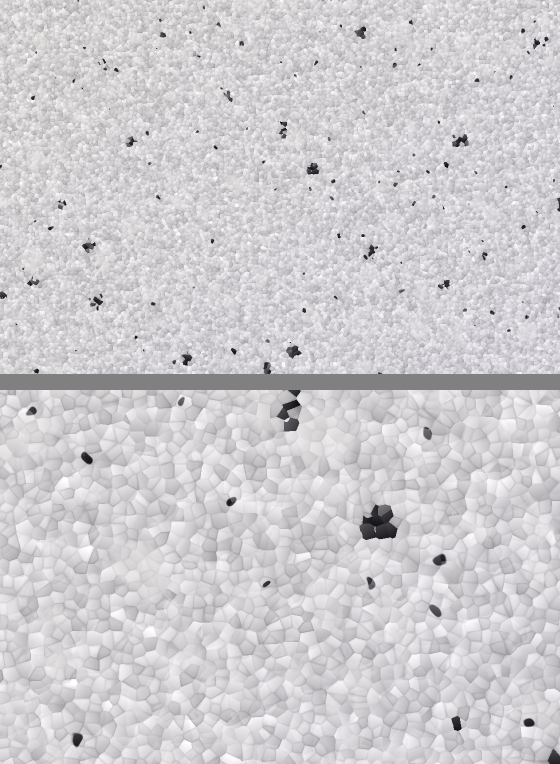
Top, the full canvas; bottom, a detail of the centre.
Write a Shadertoy shader that draws this texture.

```glsl
// Coarse white salt crust with pale flakes and scattered clumps of black grit.
// Cellular noise gives the crystals; angular flakes and dark clumps are jittered
// on grids, and each clump blackens whole crystals so it looks granular.

#define GRAIN_SIZE   0.0105
#define LUMP_SIZE    0.027
#define FLAKE_SIZE   0.075
#define CLUMP_CELL   0.135
#define CLUMP_CHANCE 0.37
#define SPECK_CELL   0.058
#define SPECK_CHANCE 0.18
#define BASE_TONE    0.836
#define GRAIN_SPREAD 0.145
#define CREVICE      0.10
#define LIGHT        vec2(-0.6, 0.8)

vec3 hash3(vec2 p) {
    vec3 q = fract(p.xyx * vec3(0.1031, 0.1030, 0.0973));
    q += dot(q, q.yxz + 33.33);
    return fract((q.xxy + q.yzz) * q.zyx);
}

mat2 rotation(float a) {
    float c = cos(a), s = sin(a);
    return mat2(c, -s, s, c);
}

// Cellular noise: xy = vector to the nearest site, z = gap to the next site.
vec3 cells(vec2 p, out vec2 id) {
    vec2 base = floor(p), nearest = vec2(0.0);
    float first = 9.0, second = 9.0;
    for (int j = -1; j <= 1; j++)
    for (int i = -1; i <= 1; i++) {
        vec2 cell = base + vec2(i, j);
        vec2 offset = cell + hash3(cell + 57.0).xy - p;
        float d = length(offset);
        if (d < first) {
            second = first; first = d;
            nearest = offset; id = cell;
        } else second = min(second, d);
    }
    return vec3(nearest, second - first);
}

// Angular flakes: x = coverage, y = light or shade along the rim.
vec2 flakes(vec2 p, float seed) {
    vec2 base = floor(p), result = vec2(0.0);
    for (int j = -1; j <= 1; j++)
    for (int i = -1; i <= 1; i++) {
        vec2 cell = base + vec2(i, j);
        vec3 h = hash3(cell + seed), g = hash3(cell + seed + 71.0);
        if (h.z > 0.55) continue;
        vec2 offset = p - cell - h.xy;
        float radius = mix(0.14, 0.48, g.x * g.x), d = -9.0;
        for (int k = 0; k < 5; k++) {
            float angle = 6.283 * g.y + 1.257 * float(k);
            float reach = radius * (0.75 + 0.3 * sin(float(k * k) * 2.0 + 40.0 * g.z));
            d = max(d, dot(offset, vec2(cos(angle), sin(angle))) - reach);
        }
        float cover = smoothstep(0.05, -0.05, d) * mix(0.45, 1.0, g.z);
        float rim = exp(-abs(d) * 28.0) * dot(offset, LIGHT) / (length(offset) + 0.01);
        result = vec2(max(result.x, cover), result.y + rim);
    }
    return result;
}

// Scattered round spots: 1 at a spot's centre, 0 at its edge, negative outside.
float spots(vec2 p, float size, float chance, vec2 radii, float seed) {
    vec2 q = rotation(0.5) * p / size + seed;
    vec2 cell = floor(q);
    vec3 h = hash3(cell + seed), g = hash3(cell + seed + 19.0);
    if (h.z > chance) return -1.0;
    vec2 offset = rotation(6.283 * g.x) * (q - cell - mix(vec2(0.2), vec2(0.8), h.xy));
    offset.y *= mix(1.0, 1.5, g.y);
    return max(-1.0, 1.0 - length(offset) * size / mix(radii.x, radii.y, g.z));
}

vec3 saltCrust(vec2 p) {
    // Layered sines bend the outlines of everything larger than a grain.
    vec2 warp = sin(p.yx * 190.0 + 2.0 * sin(p * 83.0)) + 0.6 * sin(p.yx * 410.0 + 4.0 * p);
    vec2 bent = p + 0.0016 * warp;

    // Crystals with tilted facets and darker crevices, on soft lumps.
    vec2 id, lumpId;
    vec3 grain = cells(p / GRAIN_SIZE, id);
    vec3 lump = cells(bent / LUMP_SIZE + 31.0, lumpId);
    vec3 h = hash3(id + 113.0);
    float facet = dot(grain.xy, rotation(2.5 * (h.y - 0.5)) * LIGHT);
    float crevice = 1.0 - smoothstep(0.0, 0.32, grain.z);
    float relief = GRAIN_SPREAD * (h.x - 0.5) - 0.09 * facet - CREVICE * crevice * h.z;
    relief += 0.045 * smoothstep(0.95, 0.97, h.y);
    float tone = BASE_TONE + relief - 0.05 * dot(lump.xy, LIGHT);
    tone += 0.035 * (hash3(lumpId + 7.0).x - 0.5);

    // Smooth pale flakes in two sizes.
    vec2 large = flakes(bent / FLAKE_SIZE, 11.0);
    vec2 small = flakes(rotation(0.8) * bent / (0.42 * FLAKE_SIZE), 43.0);
    float flake = max(0.8 * large.x, 0.7 * small.x);
    tone = mix(tone, 0.873 + 0.35 * relief, flake);
    tone += 0.025 * large.y + 0.03 * small.y;

    vec3 color = tone + vec3(0.002, -0.007, 0.006);
    color += flake * vec3(0.003, 0.001, -0.006);
    float slope = clamp(0.5 + 0.4 * (p.x - 0.75) - 0.5 * (p.y - 0.5), 0.0, 1.0);
    color += mix(vec3(0.006, 0.003, -0.006), vec3(-0.005, -0.004, 0.008), slope);

    // Black grit: whole crystals inside clumps, plus small solid specks.
    vec2 site = (p / GRAIN_SIZE + grain.xy) * GRAIN_SIZE + 0.0016 * warp;
    float clump = spots(site, CLUMP_CELL, CLUMP_CHANCE, vec2(0.009, 0.026), 5.0);
    float speck = spots(bent, SPECK_CELL, SPECK_CHANCE, vec2(0.002, 0.0075), 23.0);
    float black = step(h.z, 0.78 * smoothstep(-0.1, 0.5, clump));
    black = max(black, smoothstep(0.0, 0.3, speck));
    color -= 0.11 * smoothstep(-0.1, 0.6, clump);
    float gritTone = 0.13 + 0.3 * h.x * h.x - 0.12 * facet;
    return mix(color, gritTone + vec3(0.0, -0.005, 0.012), black);
}

void mainImage(out vec4 fragColor, in vec2 fragCoord) {
    // Four samples per pixel smooth the crystal edges.
    vec3 color = vec3(0.0);
    for (int k = 0; k < 4; k++) {
        vec2 shift = vec2(k % 2, k / 2) * 0.5 - 0.25;
        color += 0.25 * saltCrust((fragCoord + shift) / iResolution.y);
    }
    fragColor = vec4(clamp(color, 0.0, 1.0), 1.0);
}
```
